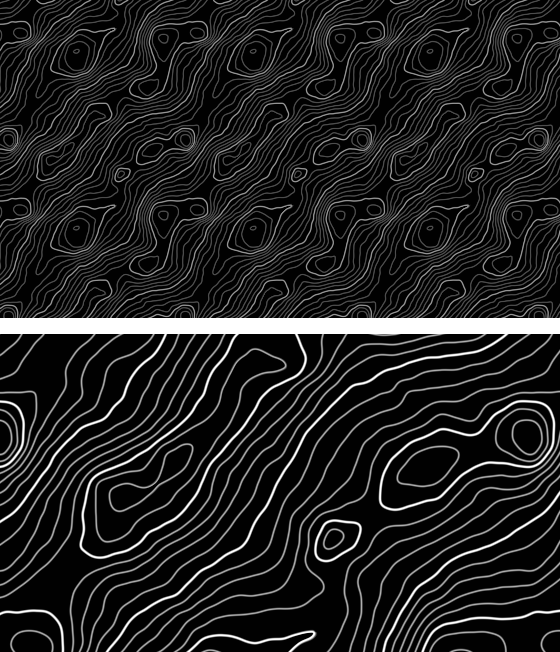
Top, the full canvas; bottom, a detail of the centre.
This pattern is drawn by a WebGL 2 fragment shader. Its source:

```glsl
#version 300 es
precision highp float;
// Seamless topographic map: fine grey contours and bold white index contours on black.
// A tiled height field (diagonal ridges, hills, hollows and wrapped noise) is sliced
// into levels; each line is drawn from its distance, height over slope.

uniform vec2 u_resolution;
out vec4 fragColor;

const float TAU = 6.2831853;

float hash(vec2 cell) {
    vec3 q = fract(cell.xyx * vec3(0.1031, 0.1030, 0.0973));
    q += dot(q, q.yzx + 33.33);
    return fract((q.x + q.y) * q.z);
}

// Value noise in -0.5..0.5 that wraps after one tile of n cells
float tiledNoise(vec2 p, float n) {
    p *= n;
    vec2 i = floor(p), f = p - i;
    f = f * f * (3.0 - 2.0 * f);
    vec2 a = mod(i, n), b = mod(i + 1.0, n);
    return mix(mix(hash(a + n), hash(vec2(b.x, a.y) + n), f.x),
               mix(hash(vec2(a.x, b.y) + n), hash(b + n), f.x), f.y) - 0.5;
}

// Hills (positive) and hollows (negative): centre x, y, radius, height
const vec4 BUMPS[11] = vec4[11](
    vec4(0.276, 0.895, 0.110, 5.4), vec4(0.388, 0.812, 0.070, 3.0),
    vec4(0.890, 0.220, 0.145, 4.2), vec4(0.850, 0.530, 0.110, 4.0),
    vec4(0.590, 0.655, 0.085, 2.6), vec4(0.135, 0.190, 0.085, 4.2),
    vec4(0.854, 0.866, 0.125, -3.0), vec4(0.050, 0.804, 0.075, -5.0),
    vec4(0.400, 0.230, 0.125, -3.6), vec4(0.440, 0.400, 0.115, -4.4),
    vec4(0.680, 0.977, 0.060, -3.8));

// Terrain height in contour steps; p is in tiles, y pointing down
float terrain(vec2 p) {
    // Bend the ground so that outlines turn ragged
    vec2 w = p + 0.036 * vec2(tiledNoise(p, 6.0), tiledNoise(p + 0.37, 7.0))
               + 0.021 * vec2(tiledNoise(p, 15.0), tiledNoise(p + 0.61, 16.0))
               + 0.007 * vec2(tiledNoise(p, 33.0), tiledNoise(p + 0.23, 34.0));

    // Stepped diagonal ridge and valley with evenly graded flanks
    float across = w.x + w.y + 0.085 * sin(TAU * (w.x - w.y + 0.3));
    float h = 3.0 * asin(0.98 * cos(TAU * (across - 0.24)));

    for (int i = 0; i < 11; i++) {
        vec2 d = fract(w - BUMPS[i].xy + 0.5) - 0.5;
        d = vec2(d.x - d.y, 1.25 * (d.x + d.y)) * 0.7071;
        h += BUMPS[i].w * exp(-pow(dot(d, d) / (BUMPS[i].z * BUMPS[i].z) + 1e-4, 0.8));
    }

    return h + 2.4 * tiledNoise(w, 4.0) + 1.3 * tiledNoise(w, 8.0);
}

// Coverage of a line of half-width r at distance d, softened by s on each side
float lineCoverage(float d, float r, float s) {
    return smoothstep(-s, s, d + r) - smoothstep(-s, s, d - r);
}

void main() {
    float pixel = 1.0 / u_resolution.x;
    float tileSize = 0.3157;
    vec2 p = vec2(gl_FragCoord.x, u_resolution.y - gl_FragCoord.y) * pixel / tileSize;

    // Distance to the nearest contour, in canvas widths
    float h = terrain(p), e = 0.001;
    vec2 slope = vec2(terrain(p + vec2(e, 0.0)), terrain(p + vec2(0.0, e))) - h;
    float level = floor(h + 0.5);
    float d = abs(h - level) * e / max(length(slope), 1e-5) * tileSize;

    // Every fifth contour is bold
    bool bold = mod(level + 0.5, 5.0) < 1.0;
    float ink = bold ? lineCoverage(d, 0.00070, 0.95 * pixel)
                     : 0.7 * lineCoverage(d, 0.0005, 0.95 * pixel);
    fragColor = vec4(mix(vec3(0.002), vec3(1.0), ink), 1.0);
}
```
